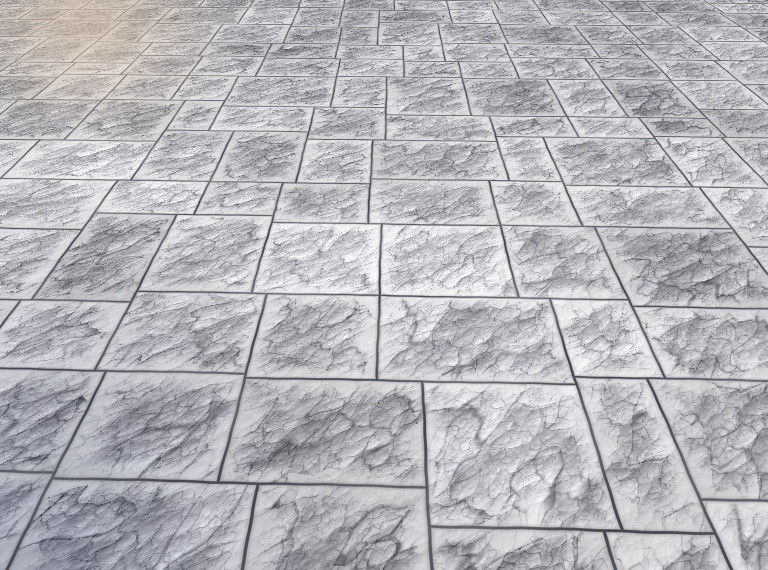
This texture is drawn by a Shadertoy shader. Its source:

```glsl
// Stamped concrete paving: grey slate slabs of mixed sizes receding in perspective.

float hash(vec2 p) {
    return fract(sin(dot(p, vec2(127.1, 311.7))) * 43758.55);
}

// Shift of a grid corner, which sets the joint running through it.
float jointShift(vec2 corner) {
    return 0.54 * (hash(corner) - 0.5);
}

// Pinwheel tiling: even corners carry horizontal joints, odd ones vertical joints.
vec4 slabBounds(vec2 cell) {
    float a = jointShift(cell);
    float b = jointShift(cell + vec2(1, 0));
    float c = jointShift(cell + vec2(0, 1));
    float d = jointShift(cell + 1.0);
    bool even = mod(cell.x + cell.y, 2.0) < 0.5;
    vec4 shift = even ? vec4(c, a, b, d) : vec4(a, b, d, c);
    return vec4(cell, cell + 1.0) + shift;
}

// Cellular noise: x = distance to the plate border, y = random value, z = slope across the plate.
vec3 plates(vec2 p) {
    float near = 9.0, second = 9.0, id = 0.0, slope = 0.0;
    for (int j = -1; j <= 1; j++)
    for (int i = -1; i <= 1; i++) {
        vec2 g = floor(p) + vec2(i, j);
        vec2 to = g + 0.05 + 0.9 * vec2(hash(g), hash(g + 57.3)) - p;
        float dist = length(to);
        if (dist < near) {
            second = near;
            near = dist;
            id = hash(g + 19.7);
            slope = to.y + 0.4 * to.x;
        } else {
            second = min(second, dist);
        }
    }
    return vec3(second - near, id, slope);
}

// Layered sines make the plate borders ragged without folding them.
vec2 ragged(vec2 p) {
    p += 0.2 * sin(p.yx * vec2(2.1, 1.7) + vec2(0.4, 2.0));
    p += 0.09 * sin(p.yx * vec2(4.9, 5.7) + vec2(1.7, 0.3));
    return p + 0.035 * sin(p.yx * vec2(12.1, 10.3) + vec2(3.1, 4.2));
}

// Cleft relief along a diagonal grain; fine layers fade out with distance.
float cleftRelief(vec2 p, float pixel) {
    vec2 grain = vec2(dot(p, vec2(0.68, 0.73)), dot(p, vec2(-0.73, 0.68)));
    float relief = 0.0, amp = 1.0;
    vec2 freq = vec2(2.0, 4.6);
    for (int k = 0; k < 4; k++) {
        vec3 f = plates(ragged(grain * freq + float(k) * 7.3));
        float crack = (1.0 - smoothstep(0.0, 0.17, f.x)) * smoothstep(0.25, 0.75, f.y);
        float fade = 1.0 - smoothstep(0.6, 1.8, pixel * freq.y);
        float flake = (0.45 * (f.y - 0.5) + 0.7 * f.z) * smoothstep(0.0, 0.25, f.x);
        relief += amp * fade * (flake - 0.85 * crack + 0.13);
        freq *= vec2(2.1, 1.9);
        amp *= 0.8;
    }
    return relief;
}

void mainImage(out vec4 fragColor, in vec2 fragCoord) {
    vec2 uv = fragCoord / iResolution.xy;

    // Ground plane, with the horizon above the top edge
    float depth = 1.35 - uv.y;
    float aspect = iResolution.x / iResolution.y;
    vec2 q = vec2(4.0 * aspect * (uv.x - 0.512), 5.83) / depth;
    vec2 pixel = vec2(4.0 / depth, 5.83 / (depth * depth)) / iResolution.y;
    q.y += 0.23 + 0.03 * q.x;
    q += 0.003 * sin(q.yx * 5.3) + 0.0015 * sin(q.yx * 23.0 + 1.0);

    // Find the slab that holds this point
    vec2 slab = vec2(0), inset = vec2(-9);
    for (int j = -1; j <= 1; j++)
    for (int i = -1; i <= 1; i++) {
        vec2 cell = floor(q) + vec2(i, j);
        vec4 box = slabBounds(cell);
        vec2 gap = min(q - box.xy, box.zw - q);
        if (min(gap.x, gap.y) > min(inset.x, inset.y)) {
            inset = gap;
            slab = cell;
        }
    }
    float tone = hash(slab + 3.7);
    vec2 local = q + 13.0 * vec2(tone, hash(slab + 8.1));

    // Dark rough core inside a pale, smooth margin
    float relief = cleftRelief(local, pixel.y);
    float edge = min(inset.x, inset.y);
    float patchy = sin(local.x * 5.1 - local.y * 4.0 + 1.5 * sin(local.y * 3.7 + local.x * 2.0));
    float blotch = plates(ragged(local * 5.0)).y;
    float core = smoothstep(0.02, 0.19, edge + 0.1 * (blotch - 0.55) - 0.05 * relief + 0.02 * patchy);
    vec3 margin = vec3(0.83, 0.83, 0.84) + 0.07 * (tone - 0.5) + 0.05 * relief;
    vec3 rough = vec3(0.655, 0.655, 0.677) + 0.12 * (tone - 0.5) + 0.21 * relief - 0.035 * patchy;
    vec3 color = mix(margin, rough, core);

    // Broad stains, dark near-left corner, bright middle, duller far end
    color += 0.02 * (sin(q.x * 1.3 + sin(q.y * 1.1)) + sin(q.y * 1.9 + q.x));
    color -= vec3(0.18, 0.17, 0.13) * smoothstep(0.6, 0.0, length(uv * vec2(1.2, 0.9)));
    color += 0.05 * exp(-6.0 * dot(uv - vec2(0.5, 0.55), uv - vec2(0.5, 0.55)));
    color -= 0.05 * smoothstep(0.7, 1.0, uv.y);

    // Thin joints with a soft shoulder, at least about a pixel wide
    vec2 blur = 0.8 * pixel;
    vec2 cover = 1.0 - smoothstep(0.009 - blur, 0.009 + blur, inset);
    float joint = max(cover.x, cover.y) * (0.87 + 0.13 * sin(q.x * 3.1 + q.y * 4.7));
    color *= 1.0 - 0.13 * (1.0 - smoothstep(0.006, 0.035, edge));
    color = mix(color, vec3(0.27, 0.27, 0.31), joint);

    // Warm reflected light on the far left
    vec2 glow = (uv - vec2(0.11, 0.96)) / vec2(0.13, 0.14);
    color = mix(color, vec3(0.89, 0.8, 0.7), 0.6 * exp(-dot(glow, glow)));
    fragColor = vec4(clamp(color, 0.0, 1.0), 1.0);
}
```
